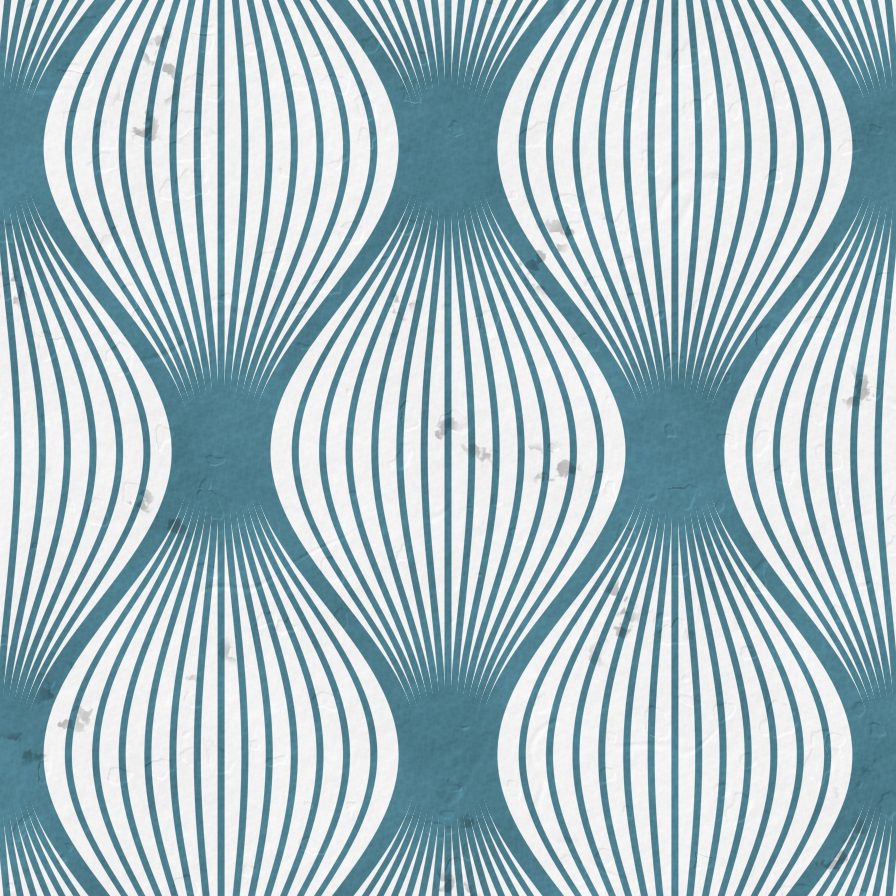
Write a Shadertoy shader that draws this pattern.

```glsl
// Staggered columns of striped, swelling bulbs painted on rough teal plaster.

const vec2  BULB_CENTER  = vec2(0.5, 0.496);
const vec2  BULB_PERIOD  = vec2(0.5065, 0.677);  // repeat across and down
const float MEAN_HALF    = 0.1185;  // mean half width of a bulb column
const float SWELL        = 0.0835;  // how far the half width swings
const float STRIPES_SIDE = 7.0;     // white stripes on each side of the axis
const float STRIPE_BIAS  = 0.1;     // narrows the stripes near the axis
const float LINE_HALF    = 0.0039;  // half width of the teal lines
const vec3  TEAL  = vec3(0.308, 0.497, 0.557);
const vec3  WHITE = vec3(0.952, 0.952, 0.952);
const float CHIP_SCALE = 26.0;
const float CHIP_SHARE = 0.72;      // cells below this value stay whole
const vec2  RELIEF_STEP = vec2(-0.0014, 0.0018);
const float PI = 3.14159265;

vec2 hash2(vec2 c) {
    vec3 h = fract(c.xyx * vec3(0.1031, 0.1030, 0.0973));
    h += dot(h, h.yzx + 33.33);
    return fract((h.xx + h.yz) * h.zy);
}

// Cellular noise: distance to the nearest point, and that cell's random value
vec2 cellular(vec2 p) {
    vec2 base = floor(p);
    vec2 nearest = vec2(9.0, 0.0);
    for (int y = -1; y <= 1; y++)
    for (int x = -1; x <= 1; x++) {
        vec2 cell = base + vec2(x, y);
        vec2 rnd = hash2(cell + 50.0);
        float d = length(cell + rnd - p);
        if (d < nearest.x) nearest = vec2(d, hash2(cell + 90.0).x);
    }
    return nearest;
}

// Layered, rotated sines, roughly -1 to 1
float ripple(vec2 p) {
    const mat2 turn = mat2(0.8, 0.6, -0.6, 0.8);
    float sum = 0.0, amp = 0.45;
    for (int i = 0; i < 5; i++) {
        sum += amp * sin(p.x + 1.7 * sin(p.y));
        p = turn * p * 1.75 + 2.3;
        amp *= 0.62;
    }
    return sum;
}

// Plaster surface: fine grain, flaked chips and thin cracks
float plasterHeight(vec2 p) {
    vec2 warp = 0.011 * vec2(ripple(p * 45.0), ripple(p * 45.0 + 9.0));
    vec2 chip = cellular((p + warp) * CHIP_SCALE);
    float radius = mix(0.12, 0.45, fract(chip.y * 37.0));
    float pit = step(CHIP_SHARE, chip.y)
              * (1.0 - smoothstep(radius - 0.1, radius, chip.x));
    float crackPatch = smoothstep(0.1, 0.5, ripple(p * 8.0 + 4.0));
    float crack = 1.0 - smoothstep(0.0, 0.05, abs(ripple(p * 5.0 + 1.0)));
    return 0.3 * ripple(p * 100.0) - 0.55 * pit - 0.6 * crack * crackPatch;
}

// Signed distance into the white stripes of one column; negative on teal
float stripeDistance(vec2 p) {
    float x = p.x - BULB_PERIOD.x * round(p.x / BULB_PERIOD.x);
    float phase = 2.0 * PI * p.y / BULB_PERIOD.y;
    float halfWidth = MEAN_HALF + SWELL * cos(phase);
    float u = abs(x) / halfWidth;
    if (u > 1.0) return -LINE_HALF;

    float k = STRIPES_SIDE * u * (1.0 + STRIPE_BIAS * (1.0 - u));
    float stripeWidth = halfWidth
        / (STRIPES_SIDE * (1.0 + STRIPE_BIAS - 2.0 * STRIPE_BIAS * u));
    float d = (0.5 - abs(fract(k) - 0.5)) * stripeWidth - LINE_HALF;
    float slope = u * SWELL * 2.0 * PI / BULB_PERIOD.y * sin(phase);
    return d * inversesqrt(1.0 + slope * slope);
}

void mainImage(out vec4 fragColor, in vec2 fragCoord) {
    vec2 uv = fragCoord / iResolution.y;
    float pixel = 1.0 / iResolution.y;

    // Two interleaved sets of columns, shifted by half a repeat
    vec2 p = uv - BULB_CENTER;
    float d = max(stripeDistance(p), stripeDistance(p - 0.5 * BULB_PERIOD));
    float paint = smoothstep(-0.75 * pixel, 0.75 * pixel, d);

    // Side-lit relief, stronger on the teal ground
    float relief = plasterHeight(uv) - plasterHeight(uv + RELIEF_STEP);
    relief = clamp(relief, -0.6, 0.6);
    float mottle = ripple(uv * 17.0 + 3.0);
    float grain = cellular(uv * 150.0).x - 0.5;

    vec3 ground = TEAL * (1.0 + 0.3 * relief + 0.06 * mottle + 0.08 * grain);
    vec3 stripe = WHITE * (1.0 + 0.11 * relief + 0.008 * mottle + 0.02 * grain);

    // Sparse dark scuffs over both paints
    float scuff = smoothstep(0.55, 0.85, ripple(uv * 12.0 + 7.0))
                * smoothstep(0.3, 0.6, ripple(uv * 75.0));
    vec3 color = mix(ground, min(stripe, vec3(0.98)), paint);
    color *= 1.0 - 0.22 * scuff;
    fragColor = vec4(color, 1.0);
}
```
